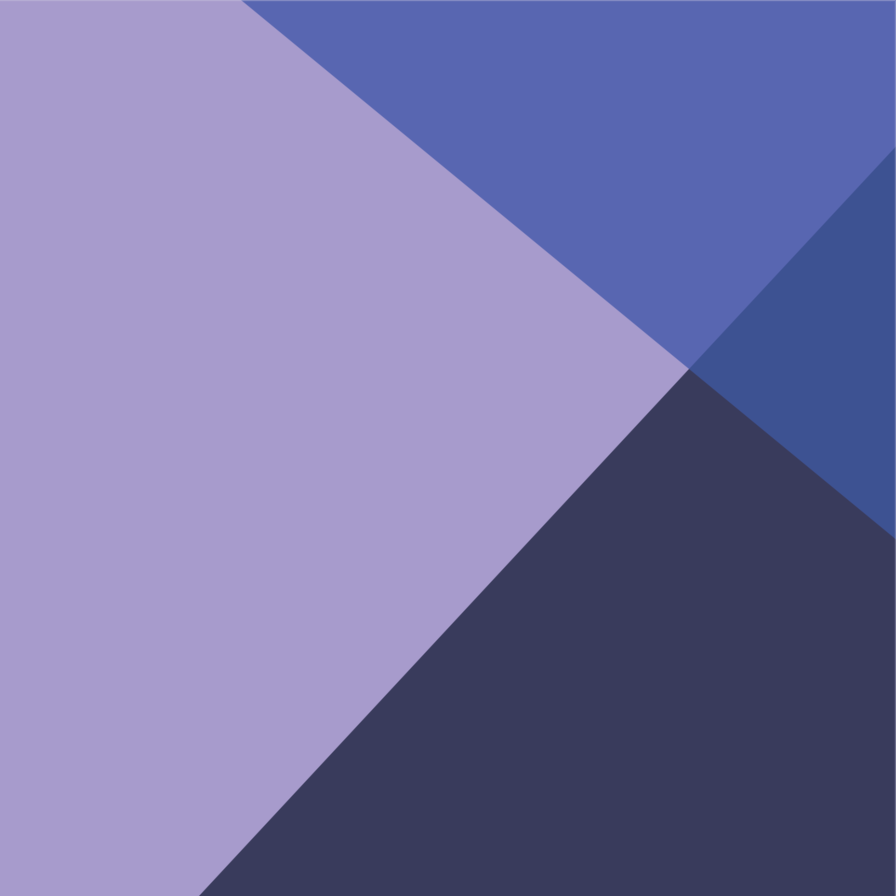
This background is drawn by a three.js fragment shader. Its source:

```glsl
varying vec2 vUv;

const vec3 LILAC = vec3(0.655, 0.608, 0.800);
const vec3 PERIWINKLE = vec3(0.345, 0.400, 0.694);
const vec3 DEEP_BLUE = vec3(0.240, 0.320, 0.573);
const vec3 MIDNIGHT = vec3(0.224, 0.230, 0.360);
const vec3 RIM = vec3(0.80, 0.79, 0.88);

const vec2 CROSSING = vec2(0.769, 0.5882);
const vec2 FALLING_DIR = vec2(0.7292, -0.6005);
const vec2 RISING_DIR = vec2(0.7773, 0.8360);
const float EDGE_SOFTNESS = 0.001;
const float RIM_WIDTH = 0.0012;
const float RIM_STRENGTH = 0.4;

// Signed distance to a line, positive on the left of its direction
float lineDistance(vec2 p, vec2 origin, vec2 direction) {
  vec2 d = normalize(direction);
  return dot(p - origin, vec2(-d.y, d.x));
}

float coverage(float dist) {
  return smoothstep(-EDGE_SOFTNESS, EDGE_SOFTNESS, dist);
}

void main() {
  float aboveFalling = coverage(lineDistance(vUv, CROSSING, FALLING_DIR));
  float aboveRising = coverage(lineDistance(vUv, CROSSING, RISING_DIR));

  // Two crossing lines divide the canvas into four flat facets
  vec3 lower = mix(MIDNIGHT, LILAC, aboveRising);
  vec3 upper = mix(DEEP_BLUE, PERIWINKLE, aboveRising);
  vec3 color = mix(lower, upper, aboveFalling);

  // Faint hairline along the top and right borders
  float borderDistance = min(1.0 - vUv.x, 1.0 - vUv.y);
  float rim = 1.0 - coverage(borderDistance - RIM_WIDTH);
  color = mix(color, RIM, rim * RIM_STRENGTH);

  gl_FragColor = vec4(color, 1.0);
}
```
